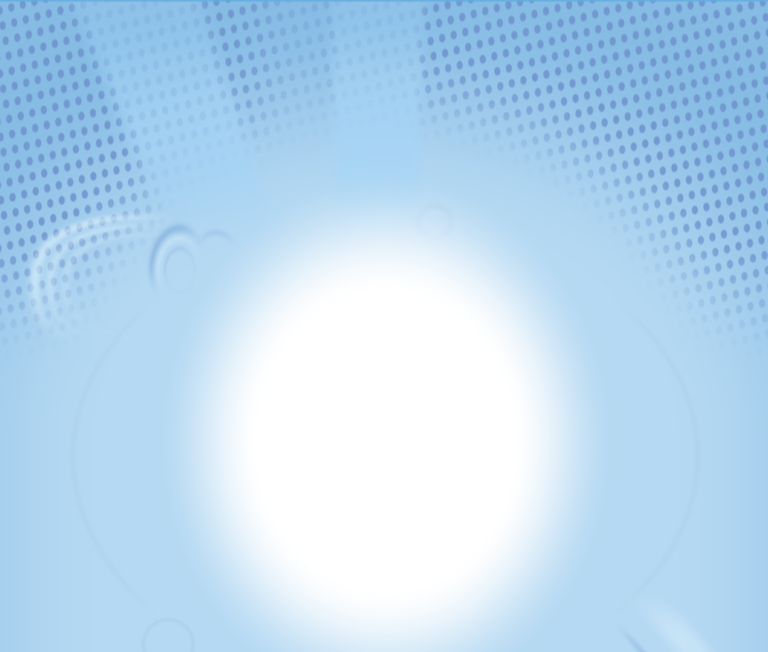
Give the GLSL for this background, as a Shadertoy shader.

```glsl
// A soft white oval glow on a pale blue sky, with fans of slanted halftone dots
// cut by light beams. Sky, dots and beams are masks layered around the glow;
// faint curved strokes are rings of a superellipse. Unit: canvas height.

#define GLOW_CENTRE vec2(0.592, 0.323)
#define GLOW_RADII vec2(0.315, 0.370)
#define SKY_TOP vec3(0.525, 0.735, 0.895)
#define SKY_PALE vec3(0.710, 0.850, 0.950)
#define BEAM_COLOUR vec3(0.620, 0.805, 0.935)
#define DOT_COLOUR vec3(0.430, 0.575, 0.800)
#define SHADE_COLOUR vec3(0.520, 0.690, 0.860)
#define DOT_RADII vec2(0.0047, 0.0066)
#define DOT_STEP_A vec2(0.0177, 0.0046)
#define DOT_STEP_B vec2(0.0046, -0.0231)

// Soft band between two slanted edges, measured down from the top
float beam(vec2 p, vec2 left, vec2 right, float blur) {
    float depth = 1.0 - p.y;
    float a = left.x + left.y * depth;
    float b = right.x + right.y * depth;
    return smoothstep(a - blur, a + blur, p.x)
         * (1.0 - smoothstep(b - blur, b + blur, p.x));
}

// Soft stroke along a superellipse; power 2 is an ordinary ellipse
float ring(vec2 p, vec2 centre, vec2 radii, float power, float width) {
    vec2 q = pow(abs(p - centre) / radii + 1e-4, vec2(power));
    float d = (pow(q.x + q.y, 1.0 / power) - 1.0) / width;
    return exp(-d * d);
}

// Elliptical dots on a sheared lattice
float halftone(vec2 p) {
    mat2 lattice = mat2(DOT_STEP_A, DOT_STEP_B);
    vec2 d = lattice * (fract(inverse(lattice) * p) - 0.5);
    float edge = 1.0 / (iResolution.y * DOT_RADII.x);
    return 1.0 - smoothstep(1.0 - edge, 1.0 + edge, length(d / DOT_RADII));
}

void mainImage(out vec4 fragColor, in vec2 fragCoord) {
    vec2 p = fragCoord / iResolution.y;
    vec2 fromGlow = p - GLOW_CENTRE;

    // Sky, darker towards the upper rim
    float rim = length(vec2(0.8 * fromGlow.x, max(fromGlow.y, 0.0)));
    vec3 colour = mix(SKY_PALE, SKY_TOP, smoothstep(0.34, 0.70, rim));

    // Light beams and the dots left between them
    float leftBeam = beam(p, vec2(0.11, 0.42), vec2(0.305, 0.34), 0.022);
    float midBeam = beam(p, vec2(0.508, 0.02), vec2(0.650, -0.03), 0.014);
    float innerWedge = beam(p, vec2(0.30, 0.34), vec2(0.51, 0.02), 0.02);
    float beams = max(leftBeam, midBeam);
    float beamFade = smoothstep(0.60, 0.78, p.y) * (1.0 - 0.65 * smoothstep(0.82, 1.0, p.y));
    colour = mix(colour, BEAM_COLOUR + 0.03, 0.65 * beams * beamFade);

    float dots = smoothstep(0.45, 0.61, length(fromGlow)) * smoothstep(0.43, 0.66, p.y);
    dots *= 1.0 - 0.78 * leftBeam - 0.82 * midBeam;
    dots *= 1.0 - 0.65 * innerWedge * smoothstep(0.35, 0.46, p.x);
    colour = mix(colour, DOT_COLOUR, 0.85 * dots * halftone(p));

    // Bright rounded sweep at the left, drawn as nested strokes
    vec2 sweepCentre = vec2(0.231, 0.562);
    float sweepMask = (1.0 - smoothstep(0.14, 0.28, p.x)) * smoothstep(0.46, 0.58, p.y);
    for (int i = 0; i < 3; i++) {
        float layer = float(i);
        vec2 radii = vec2(0.177, 0.105) * (1.0 - 0.13 * layer);
        float stroke = ring(p, sweepCentre, radii, 2.5, 0.055);
        colour = mix(colour, vec3(0.87, 0.95, 0.99), (0.60 - 0.17 * layer) * stroke * sweepMask);
    }

    // Small crescents, alternating shade and light
    vec2 curlCentre = vec2(0.276, 0.585);
    float curlMask = smoothstep(0.54, 0.61, p.y) * (1.0 - smoothstep(0.27, 0.315, p.x));
    for (int i = 0; i < 3; i++) {
        float layer = float(i);
        vec2 radii = vec2(0.044, 0.065) * (1.0 - 0.24 * layer);
        vec3 tint = i == 1 ? vec3(0.82, 0.91, 0.97) : SHADE_COLOUR;
        float stroke = ring(p, curlCentre, radii, 2.0, 0.11);
        colour = mix(colour, tint, (0.68 - 0.2 * layer) * stroke * curlMask);
    }
    float curlTop = ring(p, vec2(0.331, 0.615), vec2(0.026, 0.028), 2.0, 0.20);
    curlTop += 0.4 * ring(p, vec2(0.667, 0.659), vec2(0.025, 0.025), 2.0, 0.20);
    colour = mix(colour, SHADE_COLOUR, 0.30 * curlTop * smoothstep(0.62, 0.645, p.y));

    // Faint wide oval beside the glow, and traces along the bottom
    float oval = ring(p, vec2(0.591, 0.30), vec2(0.479, 0.354), 2.0, 0.010);
    colour -= 0.016 * oval * smoothstep(0.34, 0.42, abs(fromGlow.x));
    float trace = ring(p, vec2(0.258, 0.012), vec2(0.038), 2.0, 0.08);
    colour = mix(colour, SHADE_COLOUR, 0.16 * trace);
    float low = 1.0 - smoothstep(0.02, 0.10, p.y);
    float streak = beam(p, vec2(0.18, 0.86), vec2(0.23, 0.86), 0.018);
    colour = mix(colour, vec3(0.85, 0.93, 0.98), 0.50 * streak * low);
    float wedge = beam(p, vec2(0.09, 0.89), vec2(0.10, 0.89), 0.007);
    colour = mix(colour, SHADE_COLOUR, 0.5 * wedge * (1.0 - smoothstep(0.0, 0.05, p.y)));

    // Central glow
    float glow = 1.0 - smoothstep(0.60, 1.13, length(fromGlow / GLOW_RADII));
    colour = mix(colour, vec3(1.0), glow);

    // Thin blue line on the top edge
    float topLine = smoothstep(0.9965, 0.9985, p.y);
    colour = mix(colour, vec3(0.38, 0.68, 0.88), 0.8 * topLine);

    fragColor = vec4(clamp(colour, 0.0, 1.0), 1.0);
}
```
